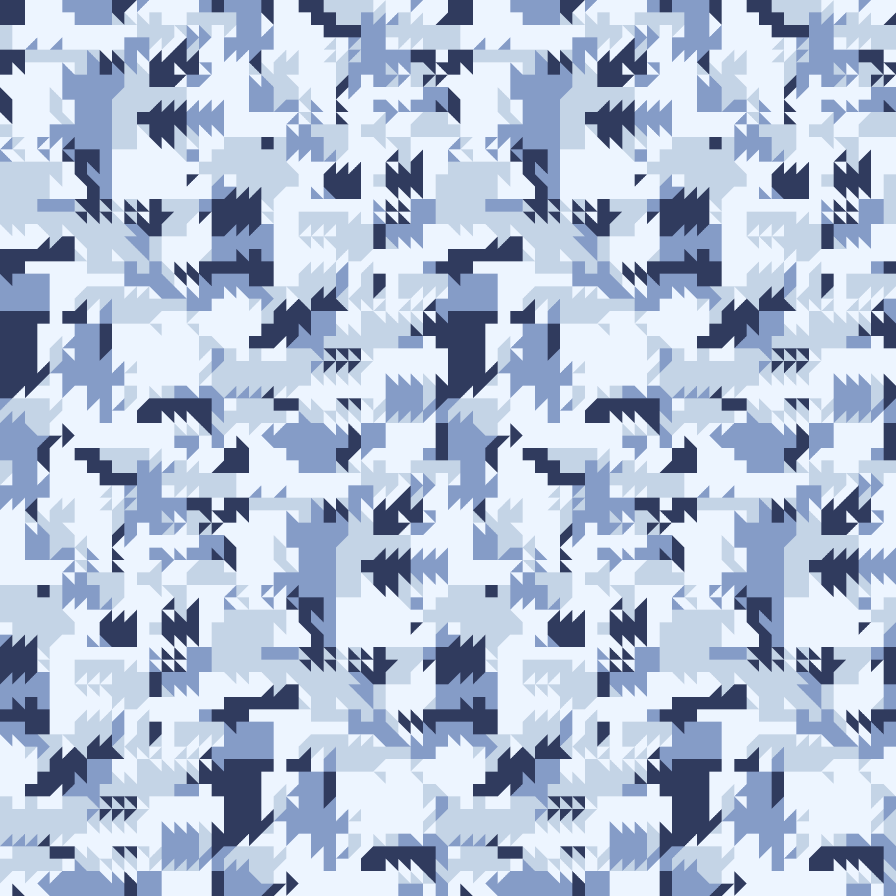
Reproduce this pattern procedurally as a Shadertoy shader.

```glsl
// Wintry digital camouflage: ragged wide patches on a grid of cells, many cut diagonally.
// Layered gradient noise, thresholded per cell, picks the colour; every lattice wraps
// to a square tile, two across and two down, with each tile row shifted by half a tile.

// Wraps a lattice index into a tile of n nodes, half-shifted on every tile row
vec2 wrapTile(vec2 i, vec2 n) {
    float tileRow = floor((i.y + 0.5) / n.y);
    return floor(mod(vec2(i.x - tileRow * n.x * 0.5, i.y) + 0.5, n));
}

// Integer hash of a wrapped lattice index, 0 to 1
float hash(vec2 i, vec2 n, int seed) {
    vec2 w = wrapTile(i, n);
    uint h = uint(w.x) + 64u * uint(w.y) + 4096u * uint(seed);
    h = (h ^ 61u) ^ (h >> 16);
    h *= 9u;
    h ^= h >> 4;
    h *= 0x27d4eb2du;
    h ^= h >> 15;
    return float(h & 65535u) / 65535.0;
}

float cornerSlope(vec2 i, vec2 offset, vec2 n, int seed) {
    float angle = 6.28319 * hash(i, n, seed);
    return dot(vec2(cos(angle), sin(angle)), offset);
}

// Tiling gradient noise; p is in tiles, n is the number of nodes per tile
float gradientNoise(vec2 p, vec2 n, int seed) {
    p = p * n + 0.31;
    vec2 i = floor(p), f = p - i;
    vec2 u = f * f * f * (f * (f * 6.0 - 15.0) + 10.0);
    vec2 e = vec2(1, 0);
    return mix(
        mix(cornerSlope(i, f, n, seed), cornerSlope(i + e.xy, f - e.xy, n, seed), u.x),
        mix(cornerSlope(i + e.yx, f - e.yx, n, seed), cornerSlope(i + e.xx, f - e.xx, n, seed), u.x),
        u.y);
}

// Patch strength of one colour layer, with fine detail and a little cell jitter
float patchField(vec2 cell, vec2 n, int seed) {
    vec2 p = (cell + 0.5) / 36.0;
    return gradientNoise(p, n, seed)
         + 0.5 * gradientNoise(p, vec2(12, 18), seed + 1)
         + 0.12 * (hash(cell, vec2(36), seed + 2) - 0.5);
}

// Dark over mid blue over pale blue over white; mid blue gathers near the dark
vec3 cellColour(vec2 cell) {
    float dark = patchField(cell, vec2(6, 12), 3);
    if (dark > 0.26) return vec3(0.19, 0.23, 0.37);
    float mid = patchField(cell, vec2(6, 12), 11) + 0.4 * dark;
    if (mid > 0.20) return vec3(0.52, 0.61, 0.78);
    float pale = patchField(cell, vec2(4, 12), 19);
    if (pale > 0.08) return vec3(0.77, 0.83, 0.90);
    return vec3(0.93, 0.96, 1.0);
}

// Cuts cells diagonally in runs, lending one half to the cell above or below
vec3 camouflage(vec2 p) {
    vec2 cell = floor(p), f = p - cell;
    vec2 run = vec2(floor(cell.x / 6.0), cell.y), runs = vec2(6, 36);
    bool isCut = hash(run, runs, 31) < 0.72 && hash(cell, vec2(36), 32) < 0.85;
    if (isCut) {
        float side = hash(run, runs, 33) < 0.5 ? -1.0 : 1.0;
        float diagonal = hash(run, runs, 34) < 0.5 ? f.x : 1.0 - f.x;
        if ((f.y - diagonal) * side > 0.0) cell.y += side;
    }
    return cellColour(cell);
}

void mainImage(out vec4 fragColor, in vec2 fragCoord) {
    // 3 x 3 samples smooth every edge; 72 cells span the canvas
    vec3 colour = vec3(0);
    for (int y = -1; y <= 1; y++)
        for (int x = -1; x <= 1; x++)
            colour += camouflage((fragCoord + vec2(x, y) / 3.0) / iResolution.y * 72.0);
    fragColor = vec4(colour / 9.0, 1.0);
}
```
